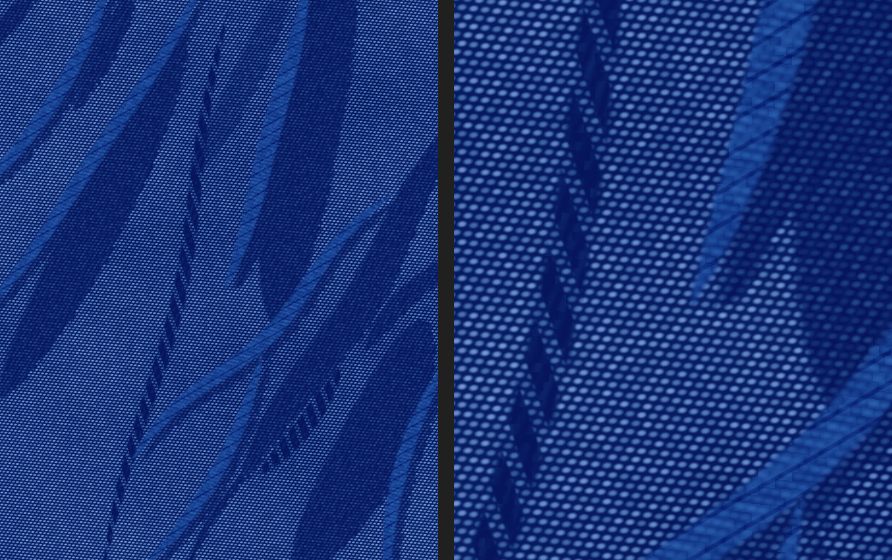
Left, the full canvas; right, a detail of the centre.
Give the GLSL for this texture, as a Shadertoy shader.

```glsl
// Blue jacquard cloth: dotted weave with dark blades, satin ribbons and a twisted cord.

float hash(vec2 c) {
    return fract(sin(dot(c, vec2(12.7, 78.2))) * 4375.5);
}

// Slow tonal drift from layered sines
float drift(vec2 p) {
    float sum = 0.0, gain = 0.5;
    for (int i = 0; i < 4; i++) {
        sum += gain * sin(p.x + 1.7 * sin(p.y)) * cos(p.y - 0.6 * p.x);
        p = mat2(1.5, 1.1, -1.1, 1.5) * p + 2.3;
        gain *= 0.55;
    }
    return sum;
}

// Tapered stroke from a to b; bow and sway bend it sideways
float stroke(vec2 p, vec2 a, vec2 b, float bow, float sway, float halfWidth) {
    vec2 d = b - a, q = p - a;
    float t = dot(q, d) / dot(d, d);
    float arch = 4.0 * t * (1.0 - t);
    float side = dot(q, vec2(-d.y, d.x)) / length(d) - bow * arch - sway * sin(9.42 * t);
    float width = halfWidth * sqrt(max(arch, 0.0)) - 0.004;
    return smoothstep(0.003, -0.003, abs(side) - width);
}

// Light satin ribbons
float ribbons(vec2 p) {
    float m = stroke(p, vec2(0.20, 1.05), vec2(-0.06, 0.64), 0.035, 0.0, 0.017);
    m = max(m, stroke(p, vec2(0.37, 1.05), vec2(-0.05, 0.42), 0.02, 0.004, 0.017));
    m = max(m, stroke(p, vec2(0.55, 1.05), vec2(0.40, 0.48), 0.012, 0.003, 0.021));
    m = max(m, stroke(p, vec2(0.71, 0.66), vec2(0.23, 0.17), 0.003, -0.014, 0.018));
    m = max(m, stroke(p, vec2(0.47, 0.38), vec2(0.25, -0.02), 0.035, 0.0, 0.016));
    return max(m, stroke(p, vec2(0.80, 0.36), vec2(0.69, -0.05), -0.03, 0.0, 0.017));
}

// Broad dark blades
float blades(vec2 p) {
    float m = stroke(p, vec2(0.33, 0.93), vec2(0.00, 0.29), 0.01, 0.0, 0.052);
    m = max(m, stroke(p, vec2(0.62, 1.08), vec2(0.49, 0.42), -0.01, 0.0, 0.065));
    m = max(m, stroke(p, vec2(0.53, 0.90), vec2(0.42, 0.48), 0.02, 0.0, 0.025));
    m = max(m, stroke(p, vec2(0.83, 0.80), vec2(0.43, 0.14), 0.01, -0.008, 0.038));
    m = max(m, stroke(p, vec2(0.84, 0.55), vec2(0.65, 0.37), -0.02, 0.0, 0.022));
    m = max(m, stroke(p, vec2(0.76, 0.43), vec2(0.53, -0.02), 0.02, 0.0, 0.068));
    m = max(m, stroke(p, vec2(0.25, 1.06), vec2(0.13, 0.80), 0.01, 0.0, 0.022));
    m = max(m, 0.6 * stroke(p, vec2(0.52, 1.05), vec2(0.34, 0.68), 0.01, 0.0, 0.03));
    m = max(m, stroke(p, vec2(0.08, 1.04), vec2(-0.04, 0.89), 0.0, 0.0, 0.02));
    return max(m, stroke(p, vec2(0.46, 0.18), vec2(0.33, -0.02), -0.01, 0.0, 0.012));
}

// Twisted dark cords
float cords(vec2 p) {
    float m = stroke(p, vec2(0.41, 0.99), vec2(0.18, -0.04), 0.015, -0.01, 0.017);
    return max(m, stroke(p, vec2(0.61, 0.345), vec2(0.46, 0.15), 0.012, 0.0, 0.021));
}

// Blue ramp from deep shade to bright thread
vec3 threadBlue(float light) {
    light = clamp(light, 0.0, 1.1);
    return vec3(0.02 + 0.45 * pow(light, 1.4), 0.07 + 0.51 * light, 0.35 + 0.47 * light);
}

void mainImage(out vec4 fragColor, in vec2 fragCoord) {
    vec2 p = fragCoord / iResolution.y;

    // Offset rows of short, slightly slanted raised threads
    vec2 weave = vec2(p.x * 145.0, p.y * 186.0 + p.x * 20.0);
    float row = floor(weave.y);
    weave.x += 0.5 * row;
    vec2 cell = floor(weave), local = fract(weave) - 0.5;
    local.y -= 0.25 * local.x;
    float grain = hash(cell);
    float raised = smoothstep(0.62, 0.12, length(local * vec2(1.05, 1.25)));

    // Pattern edges step with the threads
    vec2 q = p + 0.006 * (vec2(grain, hash(cell + 7.0)) - 0.5);
    float satin = ribbons(p + 0.3 * (q - p));
    float shadow = ribbons(q + vec2(-0.014, 0.008));
    float dark = max(blades(q), 0.85 * shadow);

    // Ground and blade weave
    float tone = drift(p * 6.0);
    float ground = 0.08 + 0.07 * tone + raised * (0.60 + 0.32 * grain + 0.1 * tone);
    float steep = 0.5 + 0.5 * sin(p.x * 620.0 - p.y * 250.0 + 3.0 * grain);
    float shade = 0.01 + 0.30 * raised * (0.4 + 0.8 * grain) + 0.07 * steep;
    float light = mix(ground, shade, dark);

    // Slashes across the cords
    float twist = sin((p.y + 3.0 * p.x) * 92.0);
    float slash = smoothstep(-0.65, 0.0, twist);
    light = mix(light, 0.02 + 0.12 * steep * grain, cords(p) * (0.25 + 0.75 * slash));
    vec3 color = threadBlue(light);

    // Smooth satin with fine threads and stitched ribs
    float fine = sin(p.y * 900.0 + p.x * 260.0);
    float rib = smoothstep(0.75, 1.0, sin(p.y * 330.0 - p.x * 190.0 + 1.5 * tone));
    float sheen = 0.36 + 0.06 * fine + 0.16 * (grain - 0.5) + 0.10 * raised - 0.2 * rib;
    vec3 satinBlue = threadBlue(sheen) * vec3(0.7, 0.98, 1.08);
    color = mix(color, satinBlue, satin);

    fragColor = vec4(color, 1.0);
}
```
